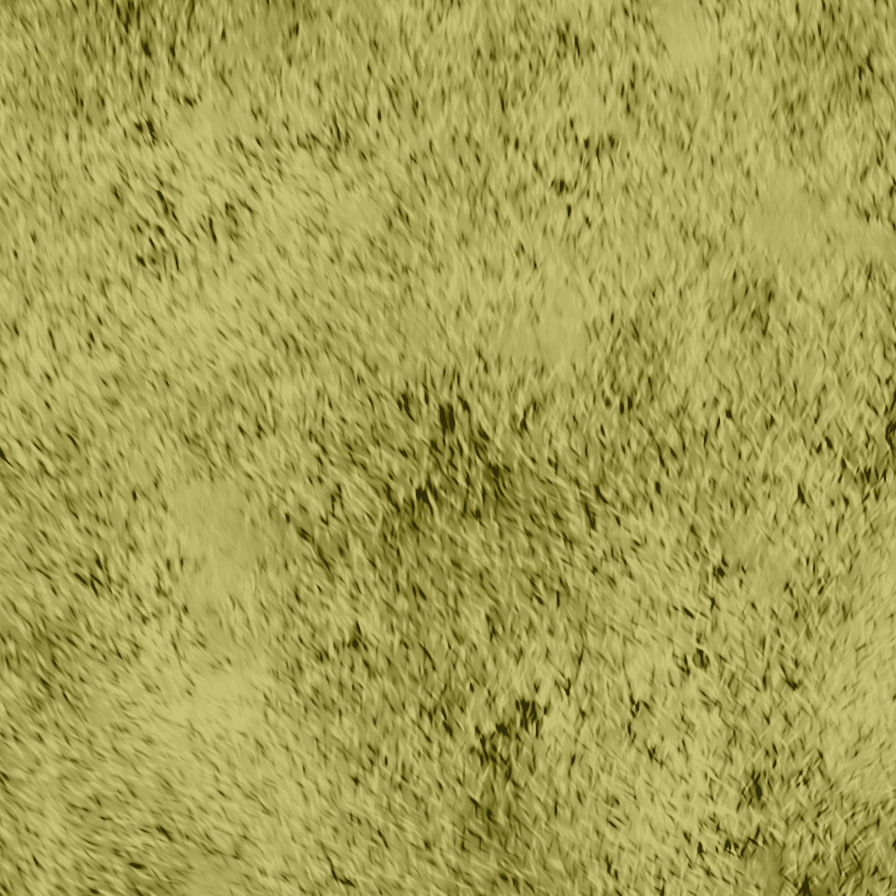
Reproduce this texture procedurally as a WebGL 2 fragment shader.

```glsl
#version 300 es
precision highp float;

uniform vec2 u_resolution;
out vec4 fragColor;

// Integer hash giving three values in 0..1
vec3 hash3(vec2 cell, int seed) {
    uvec3 v = uvec3(ivec3(ivec2(cell) + 4096, seed + 17));
    v = v * 1664525u + 1013904223u;
    v.x += v.y * v.z; v.y += v.z * v.x; v.z += v.x * v.y;
    v ^= v >> 16u;
    v.x += v.y * v.z; v.y += v.z * v.x; v.z += v.x * v.y;
    return vec3(v >> 8u) / 16777216.0;
}

float valueNoise(vec2 p, int seed) {
    vec2 cell = floor(p), f = fract(p);
    f = f * f * (3.0 - 2.0 * f);
    float bottom = mix(hash3(cell, seed).x, hash3(cell + vec2(1, 0), seed).x, f.x);
    float top = mix(hash3(cell + vec2(0, 1), seed).x, hash3(cell + vec2(1, 1), seed).x, f.x);
    return mix(bottom, top, f.y);
}

float fbm(vec2 p, int seed) {
    float sum = 0.0, weight = 0.5;
    for (int i = 0; i < 4; i++) {
        sum += weight * valueNoise(p, seed + i);
        p = mat2(1.6, 1.2, -1.2, 1.6) * p + 3.7;
        weight *= 0.5;
    }
    return sum / 0.9375;
}

// Direction in which the grass leans: slanted at the left, upright at the right
float leanAngle(vec2 uv) {
    float sweep = 2.5 - 1.0 * uv.x - 0.45 * uv.y * (1.0 - uv.x);
    return sweep + 1.3 * (fbm(uv * 5.0, 40) - 0.5);
}

// Sum of light and dark soft strokes scattered over a grid
float blades(vec2 uv, float angle, float spread) {
    vec2 p = uv * 60.0;
    vec2 home = floor(p);
    float sum = 0.0;
    for (int layer = 0; layer < 8; layer++) {
        for (int y = -1; y <= 1; y++) {
            for (int x = -1; x <= 1; x++) {
                vec2 cell = home + vec2(x, y);
                vec3 place = hash3(cell, layer);
                vec3 look = hash3(cell, layer + 100);
                float a = angle + spread * (place.z - 0.5);
                vec2 along = vec2(cos(a), sin(a));
                vec2 d = p - cell - place.xy;
                float u = dot(d, along) / mix(0.32, 0.56, look.x);
                float v = dot(d, vec2(-along.y, along.x)) / mix(0.08, 0.13, look.y);
                sum += (look.z * 2.0 - 1.0) * exp(-u * u - v * v);
            }
        }
    }
    return sum / 0.43;
}

void main() {
    vec2 uv = gl_FragCoord.xy / min(u_resolution.x, u_resolution.y);
    float angle = leanAngle(uv);
    float tangle = clamp(uv.x * (1.0 - uv.y), 0.0, 1.0);
    float strokes = blades(uv, angle, 0.6 + 1.3 * tangle);

    // Shaded gaps gathered in loose groups
    float group = smoothstep(0.42, 0.68, fbm(uv * 6.0 + 9.0, 60) + 0.1 * (uv.x - 0.5));
    float gaps = smoothstep(0.62, 0.88, valueNoise(uv * 38.0, 70)) * group;

    // Pale worn spots with blurred strokes, mostly low on the lawn
    float worn = smoothstep(0.65, 0.74, fbm(uv * 8.0 + 2.0, 80) - 0.08 * (uv.y - 0.4));

    // Overall tone from patches, strokes and gaps
    float patches = 3.0 * (fbm(uv * 4.0, 20) - 0.5) + 1.8 * (fbm(uv * 18.0, 30) - 0.5);
    float contrast = (0.8 + 0.2 * group + 0.5 * gaps) * (1.0 - 0.7 * worn);
    float tone = 0.12 + patches + contrast * strokes - 1.1 * gaps + 0.3 * worn;
    tone = clamp(tone, -3.2, 2.6);

    // Straw green ramp, with deeper shadows than highlights
    float light = 0.655 + 0.09 * tone - 0.016 * tone * tone;
    vec3 colour = vec3(light, light - 0.02, max(light - 0.317, 0.2 * light - 0.02));
    fragColor = vec4(clamp(colour, 0.0, 1.0), 1.0);
}
```
